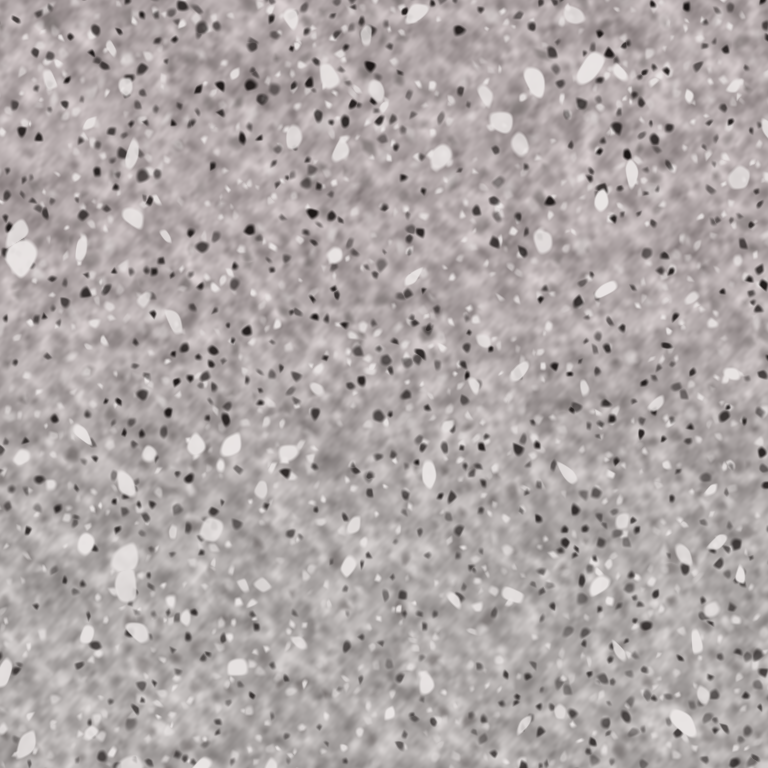
Reproduce this texture procedurally as a WebGL 1 fragment shader.

```glsl
precision highp float;
uniform vec2 u_resolution;

const vec3 STONE_WARM = vec3(0.690, 0.652, 0.655);
const vec3 STONE_COOL = vec3(0.682, 0.664, 0.660);
const vec3 CHIP_WHITE = vec3(0.915, 0.898, 0.895);
const vec3 SPECK_DARK = vec3(0.100, 0.082, 0.080);
const vec3 SMUDGE_GREY = vec3(0.420, 0.395, 0.390);
const float MOTTLE = 0.46;        // contrast of the stone ground
const float EDGE = 0.0060;        // softness of grain outlines
const float SOFT_EDGE = 0.0120;   // softness of buried grains
const float CHIP_CELLS = 15.0;
const float FLECK_CELLS = 54.0;
const float SPECK_CELLS = 52.0;
const float SMUDGE_CELLS = 34.0;
const float TAU = 6.2831853;

float hash(vec2 p) {
  return fract(sin(dot(p, vec2(127.1, 311.7))) * 43758.5453);
}

float noise(vec2 p) {
  vec2 i = floor(p);
  vec2 f = fract(p);
  f = f * f * (3.0 - 2.0 * f);
  return mix(mix(hash(i), hash(i + vec2(1.0, 0.0)), f.x),
             mix(hash(i + vec2(0.0, 1.0)), hash(i + vec2(1.0, 1.0)), f.x), f.y);
}

vec2 rotate(vec2 p, float angle) {
  float c = cos(angle);
  float s = sin(angle);
  return vec2(c * p.x - s * p.y, s * p.x + c * p.y);
}

// Distance to an irregular hexagon with rounded corners
float chipDistance(vec2 q, float radius, vec2 id) {
  float sum = 0.0;
  for (int k = 0; k < 6; k++) {
    float fk = float(k);
    float side = radius * (0.6 + 0.55 * hash(id + 3.7 * fk));
    float a = TAU * (fk + 0.6 * hash(id + 5.3 * fk + 1.9)) / 6.0;
    float reach = max(dot(q, vec2(cos(a), sin(a))) / side, 0.0);
    sum += pow(reach, 5.0);
  }
  return (pow(sum, 0.2) - 1.0) * radius * 0.85;
}

// Coverage of scattered grains; ranges hold low and high limits
float grains(vec2 p, float cells, float density, float clump, vec2 radii,
             vec2 stretch, vec2 strength, float edge, float seed) {
  vec2 base = floor(p * cells);
  float cover = 0.0;
  for (int y = -1; y <= 1; y++) {
    for (int x = -1; x <= 1; x++) {
      vec2 cell = base + vec2(float(x), float(y));
      vec2 id = cell + seed;
      vec2 center = (cell + vec2(hash(id), hash(id + 17.3))) / cells;
      float crowd = 1.0 + clump * (2.0 * noise(center * 15.0 + seed) - 1.0);
      if (hash(id + 41.9) < density * crowd) {
        float size = hash(id + 59.1);
        float radius = mix(radii.x, radii.y, size * sqrt(size));
        vec2 q = rotate(p - center, (hash(id + 73.7) - 0.5) * 2.0);
        q.x *= mix(stretch.x, stretch.y, hash(id + 87.2));
        float body = 1.0 - smoothstep(-0.5 * edge, 0.5 * edge,
                                      chipDistance(q, radius, id));
        cover = max(cover, body * mix(strength.x, strength.y, hash(id + 97.4)));
      }
    }
  }
  return cover;
}

// Cloudy ground with a fine slanted grain
float mottle(vec2 p) {
  vec2 slant = rotate(p, -0.85);
  return 0.14 * noise(p * 20.0) + 0.36 * noise(p * 52.0 + 7.1)
       + 0.36 * noise(rotate(p, 0.6) * 92.0 + 3.4)
       + 0.14 * noise(slant * vec2(110.0, 210.0)) - 0.5;
}

void main() {
  vec2 p = gl_FragCoord.xy / min(u_resolution.x, u_resolution.y);

  // Ground, pinker toward the top
  vec3 color = mix(STONE_COOL, STONE_WARM, smoothstep(0.2, 0.75, p.y));
  color += MOTTLE * mottle(p);

  // Blurred grains below the surface
  float smudge = grains(p, SMUDGE_CELLS, 0.34, 0.95, vec2(0.005, 0.012),
                        vec2(1.0, 1.5), vec2(0.15, 0.65), SOFT_EDGE, 211.0);
  color = mix(color, SMUDGE_GREY, smudge);
  float haze = grains(p, SMUDGE_CELLS, 0.26, 0.5, vec2(0.005, 0.012),
                      vec2(1.0, 1.8), vec2(0.15, 0.6), SOFT_EDGE, 419.0);
  color = mix(color, CHIP_WHITE, haze);

  // Small pale flecks
  float fleck = grains(p, FLECK_CELLS, 0.36, 0.6, vec2(0.0034, 0.0075),
                       vec2(1.0, 1.6), vec2(0.3, 1.0), EDGE, 23.0);
  color = mix(color, CHIP_WHITE, fleck);

  // Dark specks, fainter toward the bottom
  float speck = grains(p, SPECK_CELLS, 0.33, 0.95, vec2(0.0038, 0.0085),
                       vec2(1.0, 1.5), vec2(0.4, 1.0), EDGE, 131.0);
  color = mix(color, SPECK_DARK, speck * mix(0.8, 1.0, smoothstep(0.2, 0.5, p.y)));

  // Large white chips
  float chip = grains(p, CHIP_CELLS, 0.42, 0.3, vec2(0.010, 0.026),
                      vec2(1.1, 2.1), vec2(0.75, 1.0), EDGE, 307.0);
  color = mix(color, CHIP_WHITE, chip);

  gl_FragColor = vec4(color, 1.0);
}
```
